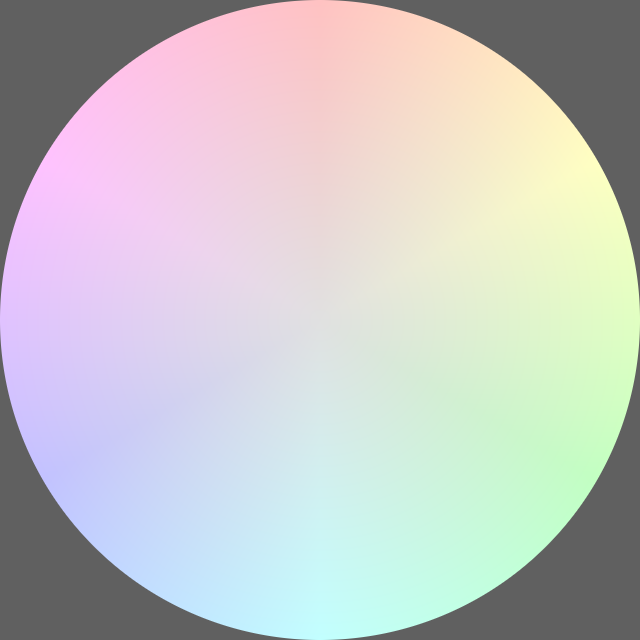
A WebGL 1 fragment shader for this background:

```glsl
precision highp float;
// Pastel hue wheel on a dark grey ground: hue by angle, saturation by radius.

uniform vec2 u_resolution;

const float TAU = 6.2831853;
const vec3 GROUND_COLOR = vec3(0.376);
const float WHEEL_RADIUS = 0.5;  // in units of the shorter canvas side
const float LIGHTNESS = 0.88;    // grey level at the hub
const float RIM_SATURATION = 1.0;

// Hue in turns, with red at 0.
vec3 hslToRgb(float hue, float saturation, float lightness) {
  vec3 ramp = abs(mod(hue * 6.0 + vec3(0.0, 4.0, 2.0), 6.0) - 3.0) - 1.0;
  float chroma = (1.0 - abs(2.0 * lightness - 1.0)) * saturation;
  return lightness + chroma * (clamp(ramp, 0.0, 1.0) - 0.5);
}

void main() {
  float side = min(u_resolution.x, u_resolution.y);
  vec2 p = (gl_FragCoord.xy - 0.5 * u_resolution) / side;
  float radius = length(p);

  // Hue runs clockwise from red at the top; the hub has no defined angle.
  float hue = radius > 0.0 ? atan(p.x, p.y) / TAU : 0.0;
  float saturation = RIM_SATURATION * min(radius / WHEEL_RADIUS, 1.0);
  vec3 wheelColor = hslToRgb(hue, saturation, LIGHTNESS);

  // Soften the rim over one pixel.
  float coverage = clamp((WHEEL_RADIUS - radius) * side + 0.5, 0.0, 1.0);
  gl_FragColor = vec4(mix(GROUND_COLOR, wheelColor, coverage), 1.0);
}
```
